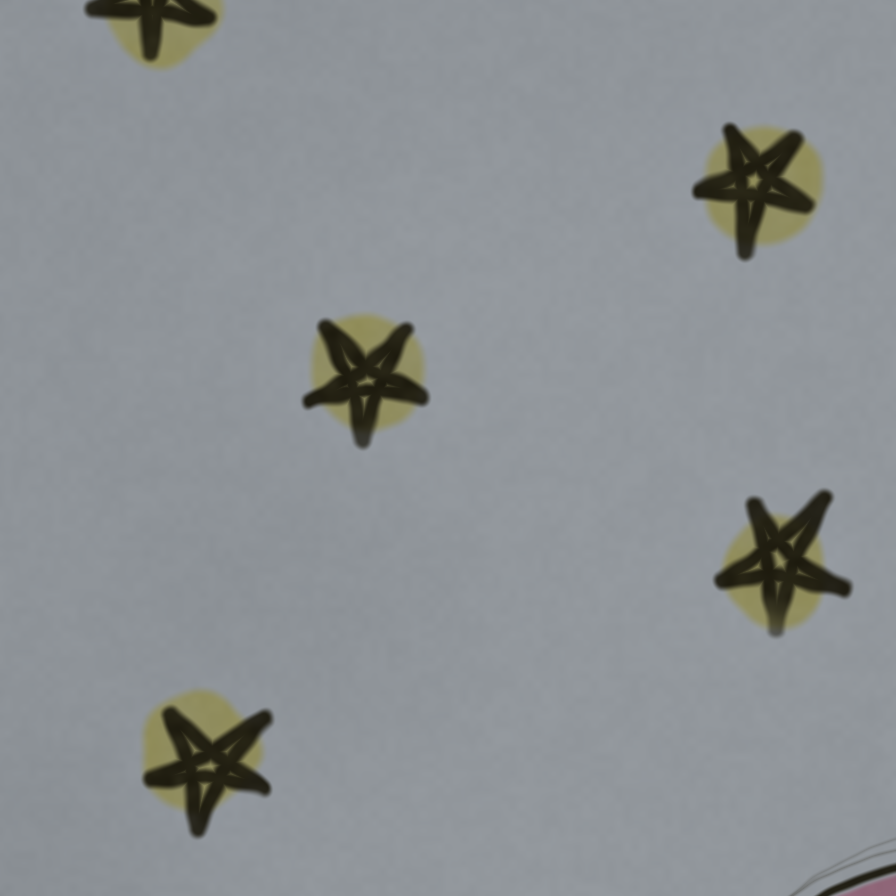
A WebGL 2 fragment shader for this pattern:

```glsl
#version 300 es
precision highp float;

#define STAR_COUNT 5
#define STAR_RADIUS 0.069
#define STROKE_HALF 0.0086
#define INK_SOFT 0.0045
#define BLOB_RADIUS 0.064
#define BLOB_SOFT 0.007
#define WOBBLE 0.005
#define GRAIN 0.022

uniform vec2 u_resolution;
out vec4 fragColor;

const float TAU = 6.28319;
const vec3 PAPER = vec3(0.56, 0.58, 0.60);
const vec3 YELLOW = vec3(0.565, 0.55, 0.345);
const vec3 INK = vec3(0.105, 0.095, 0.05);
const vec3 PINK = vec3(0.56, 0.40, 0.47);

float hash(vec2 p) {
    vec3 q = fract(vec3(p.xyx) * 0.1031);
    q += dot(q, q.yzx + 33.33);
    return fract((q.x + q.y) * q.z);
}

float noise(vec2 p) {
    vec2 cell = floor(p), f = fract(p);
    f = f * f * (3.0 - 2.0 * f);
    float low = mix(hash(cell), hash(cell + vec2(1, 0)), f.x);
    float high = mix(hash(cell + vec2(0, 1)), hash(cell + vec2(1, 1)), f.x);
    return mix(low, high, f.y);
}

// Soft coverage of a signed distance, never sharper than one pixel
float cover(float d, float soft) {
    float s = max(soft, 0.7 / min(u_resolution.x, u_resolution.y));
    return 1.0 - smoothstep(-s, s, d);
}

float segment(vec2 p, vec2 a, vec2 b) {
    vec2 ab = b - a;
    return length(p - a - ab * clamp(dot(p - a, ab) / dot(ab, ab), 0.0, 1.0));
}

// Rows climb evenly while the sideways step shrinks and wraps
vec2 starCentre(float i) {
    vec2 jitter = vec2(hash(vec2(i, 3.0)), hash(vec2(i, 8.0))) - 0.5;
    vec2 place = vec2(fract(0.225 + (0.705 - 0.055 * i) * i), 0.155 + 0.21 * i);
    return place + 0.02 * jitter;
}

vec2 starTip(int k, float seed) {
    float arm = float(k % 5);
    float angle = 0.82 + TAU * arm / 5.0 + 0.3 * (hash(vec2(arm, seed)) - 0.5);
    float reach = 0.87 + 0.26 * hash(vec2(seed, arm + 20.0));
    if (arm < 0.5) reach *= 1.13;
    return STAR_RADIUS * reach * vec2(cos(angle), sin(angle));
}

// Five pen strokes, each joining two tips and bent towards the middle
float starDistance(vec2 p, float seed) {
    float d = 1.0;
    for (int k = 0; k < 5; k++) {
        vec2 a = starTip(k, seed), b = starTip(k + 2, seed);
        float pull = mix(0.4, 0.85, hash(vec2(seed + 5.0, float(k))));
        vec2 bend = 0.5 * (a + b) * pull;
        d = min(d, min(segment(p, a, bend), segment(p, bend, b)));
    }
    return d - STROKE_HALF;
}

float blobDistance(vec2 p, float seed) {
    vec2 shift = vec2(hash(vec2(seed, 41.0)), hash(vec2(seed, 47.0))) - 0.5;
    vec2 q = p - 0.032 * shift;
    q.x *= mix(0.95, 1.2, hash(vec2(seed, 53.0)));
    float bulge = noise(1.6 * normalize(q + 1e-5) + seed * 7.0) - 0.5;
    return length(q) - BLOB_RADIUS * (1.0 + 0.22 * bulge);
}

// Rim of a large round drawing entering at the lower right
vec3 cornerArc(vec3 color, vec2 p) {
    float d = length(p - vec2(1.066, -0.262)) - 0.3;
    color = mix(color, PINK, cover(d + 0.008, 0.004));
    float sketch = cover(abs(d - 0.019) - 0.001, 0.003)
                 + 0.7 * cover(abs(d - 0.032 + 0.1 * (1.0 - p.x)) - 0.001, 0.003);
    color = mix(color, INK + 0.1, 0.4 * min(sketch, 1.0));
    return mix(color, INK, 0.95 * cover(abs(d) - 0.0045, 0.003));
}

void main() {
    vec2 uv = gl_FragCoord.xy / min(u_resolution.x, u_resolution.y);

    // Paper with a slow shade and a faint mottled grain
    float mottle = 0.6 * noise(uv * 110.0) + 0.4 * noise(uv * 34.0) - 0.5;
    float shade = 0.018 * (smoothstep(0.0, 0.6, uv.x) - 0.6) + 0.02 * (noise(uv * 3.0) - 0.5);
    vec3 color = PAPER + shade;

    // Pen wobble bends the strokes slightly
    vec2 wobble = WOBBLE * (vec2(noise(uv * 42.0), noise(uv * 42.0 + 61.0)) - 0.5);

    for (int i = 0; i < STAR_COUNT; i++) {
        float seed = float(i);
        vec2 p = uv - starCentre(seed);
        if (length(p) > 0.2) continue;

        color += 0.02 * vec3(0.8, 0.9, 1.3) * exp(-dot(p, p) / 0.006);

        float wash = 0.82 + 0.18 * noise(uv * 30.0 + seed);
        color = mix(color, YELLOW, wash * cover(blobDistance(p, seed), BLOB_SOFT));

        // Ink thins out towards the lower arm
        float dry = smoothstep(0.035, 0.075, -p.y) * hash(vec2(seed, 71.0));
        float density = 0.98 - 0.4 * dry - 0.1 * noise(uv * 70.0);
        color = mix(color, INK, density * cover(starDistance(p + wobble, seed), INK_SOFT));
    }

    color = cornerArc(color, uv + 0.5 * wobble);
    fragColor = vec4(color + GRAIN * mottle, 1.0);
}
```
